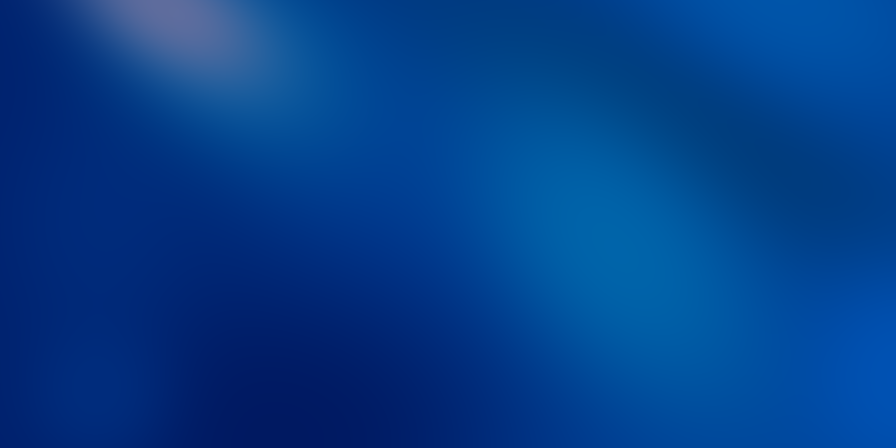
This background is drawn by a Shadertoy shader. Its source:

```glsl
// Soft abstract backdrop: a deep blue gradient with broad, blurred lights.
// Each light or shadow is a tilted elliptical falloff blended over the base,
// placed on a canvas two units wide and one unit high.

const vec2 CANVAS = vec2(2.0, 1.0);

// Palette
const vec3 NAVY     = vec3(0.00, 0.13, 0.43);
const vec3 MIDNIGHT = vec3(0.00, 0.09, 0.37);
const vec3 INDIGO   = vec3(0.00, 0.19, 0.51);
const vec3 ROYAL    = vec3(0.00, 0.26, 0.60);
const vec3 COBALT   = vec3(0.00, 0.23, 0.58);
const vec3 SHADE    = vec3(0.00, 0.22, 0.46);
const vec3 AZURE    = vec3(0.00, 0.34, 0.67);
const vec3 CERULEAN = vec3(0.00, 0.40, 0.67);
const vec3 ELECTRIC = vec3(0.00, 0.33, 0.72);
const vec3 TEAL     = vec3(0.00, 0.36, 0.63);
const vec3 MAUVE    = vec3(0.42, 0.44, 0.62);

// Tilts of the diagonal shapes, in radians
const float BAND_TILT   = -0.47;
const float CENTRE_TILT = -0.85;
const float CORNER_TILT = -0.58;

// Above 1.0 the lights get a fuller core and a quicker edge
const float FALLOFF = 1.2;

// Tilted elliptical falloff: 1 at the centre, fading smoothly to 0
float glow(vec2 p, vec2 centre, vec2 radii, float tilt) {
    float c = cos(tilt), s = sin(tilt);
    vec2 d = p - centre;
    vec2 q = vec2(c * d.x + s * d.y, c * d.y - s * d.x) / radii;
    return exp(-pow(dot(q, q), FALLOFF));
}

void mainImage(out vec4 fragColor, in vec2 fragCoord) {
    vec2 p = fragCoord / iResolution.xy * CANVAS;

    // Base gradient, dark at the left
    vec3 color = mix(NAVY, ROYAL, smoothstep(0.0, 1.8, p.x));

    // Broad tones on the left and in the middle
    color = mix(color, COBALT, 0.75 * glow(p, vec2(0.95, 0.65), vec2(0.38, 0.42), 0.0));
    color = mix(color, MIDNIGHT, 0.90 * glow(p, vec2(0.64, 0.02), vec2(0.48, 0.36), 0.0));
    color = mix(color, INDIGO, 0.60 * glow(p, vec2(0.22, 0.50), vec2(0.22, 0.30), 0.0));
    color = mix(color, INDIGO, 0.75 * glow(p, vec2(0.22, 0.12), vec2(0.17, 0.18), 0.0));

    // Dark diagonal band with a light above it
    color = mix(color, SHADE, 0.95 * glow(p, vec2(1.48, 0.74), vec2(0.75, 0.20), BAND_TILT));
    color = mix(color, AZURE, 0.90 * glow(p, vec2(1.74, 1.02), vec2(0.38, 0.20), BAND_TILT));

    // Large central light and the brighter right edge
    color = mix(color, CERULEAN, 0.95 * glow(p, vec2(1.37, 0.45), vec2(0.44, 0.25), CENTRE_TILT));
    color = mix(color, ELECTRIC, 0.85 * glow(p, vec2(2.02, 0.16), vec2(0.22, 0.26), 0.0));

    // Upper left light with a pale core
    color = mix(color, TEAL, 0.95 * glow(p, vec2(0.52, 0.89), vec2(0.36, 0.23), CORNER_TILT));
    color = mix(color, MAUVE, 0.88 * glow(p, vec2(0.37, 0.985), vec2(0.26, 0.13), CORNER_TILT));

    fragColor = vec4(color, 1.0);
}
```
